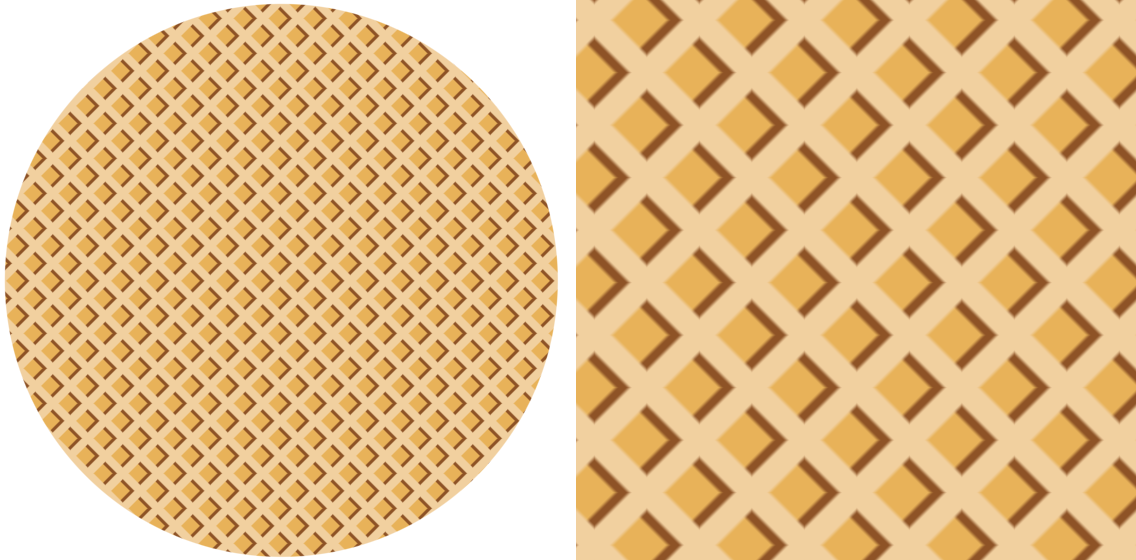
Left: the whole. Right: its middle third, enlarged.
Give the GLSL for this pattern, as a three.js fragment shader.

```glsl
// Round waffle: a white canvas with a disc of diagonal ridges and shaded square pockets.
varying vec2 vUv;

// Soft coverage: 1 inside (negative distance), 0 outside.
float coverage(float distanceToEdge, float softness) {
  return 1.0 - smoothstep(-softness, softness, distanceToEdge);
}

// Position inside one diagonal cell, from -0.5 to 0.5 on each axis.
vec2 diagonalCell(vec2 point, float period) {
  vec2 turned = vec2(point.x + point.y, point.x - point.y) / period;
  return fract(turned + 0.5) - 0.5;
}

void main() {
  vec3 ridge = vec3(0.945, 0.815, 0.625);
  vec3 pocket = vec3(0.91, 0.70, 0.35);
  vec3 shadow = vec3(0.555, 0.325, 0.15);

  // Sixteen pockets across, with alternate rows shifted by half a step
  vec2 cell = diagonalCell(vUv - vec2(0.0005, 0.0297), 0.0625);
  float square = max(abs(cell.x), abs(cell.y)) - 0.332;

  // The shadow runs along the two right-hand walls of each pocket
  float litFloor = max(cell.x, cell.y) - 0.204;
  vec3 inside = mix(shadow, pocket, coverage(litFloor, 0.035));
  vec3 waffle = mix(ridge, inside, coverage(square, 0.035));

  // Round outline
  float disc = length(vUv - vec2(0.5024, 0.4993)) - 0.4937;
  gl_FragColor = vec4(mix(vec3(1.0), waffle, coverage(disc, 0.0015)), 1.0);
}
```
